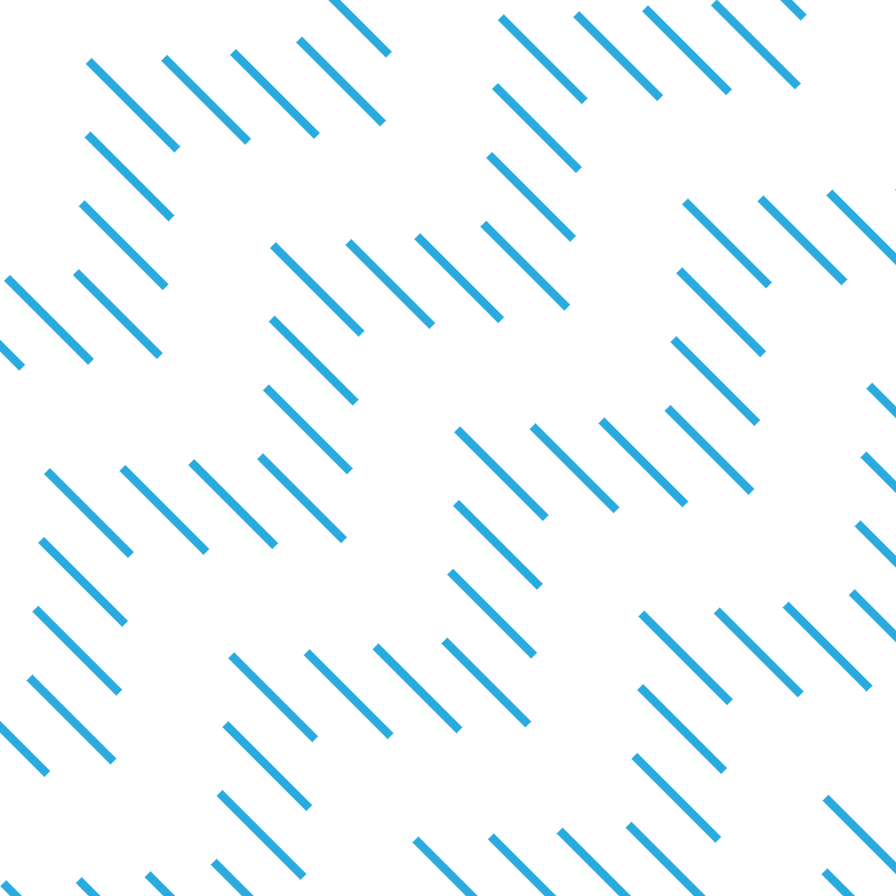
This pattern is drawn by a WebGL 2 fragment shader. Its source:

```glsl
#version 300 es
precision highp float;
// Diagonal blue dashes on white, stacked into zigzag bands that climb to the right.
// In a frame turned by 45 degrees every dash is an axis-aligned box; twelve of them
// follow a triangle wave, and that group repeats on a rectangular lattice.

#define UNITS 768.0                 // pattern units across the canvas
#define ANCHOR vec2(76.0, 52.2)     // first zigzag corner, from the upper left
#define PERIOD vec2(157.9, 389.0)   // lattice: along and across the dashes
#define DASHES 12                   // dashes in one repeat (two zigzag teeth)
#define DASH_LENGTH 72.0
#define DASH_WIDTH 5.1
#define PITCH 32.0                  // spacing across the dashes
#define RISE 27.0                   // shift along the dashes per step
#define JOG 4.0                     // extra shift on some zigzag arms
#define WIDE_GAP 1.67               // extra spacing where an arm turns
#define PAPER vec3(1.0)
#define BLUE vec3(0.16, 0.67, 0.88)

uniform vec2 u_resolution;
out vec4 fragColor;

// Wraps an offset to the nearest lattice repeat.
vec2 wrapNearest(vec2 d) {
    return d - PERIOD * round(d / PERIOD);
}

// Signed distance to an axis-aligned box.
float boxDistance(vec2 d, vec2 halfSize) {
    vec2 e = abs(d) - halfSize;
    return length(max(e, 0.0)) + min(max(e.x, e.y), 0.0);
}

// Start of dash i: x along the dash, y across it.
vec2 dashStart(float i) {
    float wave = 3.0 - abs(mod(i, 6.0) - 3.0);
    float jogged = step(1.0, i) - step(3.0, i) + step(7.0, i);
    float wideGaps = step(1.0, i) + step(3.0, i) + step(7.0, i);
    return vec2(RISE * wave + JOG * jogged, PITCH * i + WIDE_GAP * wideGaps);
}

// Distance to the nearest dash in the turned frame.
float dashField(vec2 q) {
    float nearest = UNITS;
    for (int i = 0; i < DASHES; i++) {
        float extent = DASH_LENGTH + (i == 0 ? JOG : 0.0);
        vec2 middle = dashStart(float(i)) + vec2(0.5 * extent, 0.0);
        vec2 offset = wrapNearest(q - middle);
        nearest = min(nearest, boxDistance(offset, 0.5 * vec2(extent, DASH_WIDTH)));
    }
    return nearest;
}

void main() {
    float side = min(u_resolution.x, u_resolution.y);
    vec2 p = gl_FragCoord.xy / side * UNITS;
    vec2 fromCorner = vec2(p.x, UNITS - p.y) - ANCHOR;

    // Turned frame: x runs down-right along the dashes, y runs up-right
    vec2 q = 0.5 * vec2(fromCorner.x + fromCorner.y, fromCorner.x - fromCorner.y);

    // Smooth edge about one and a half pixels wide
    float edge = 0.75 * UNITS / side * 0.7071;
    float ink = 1.0 - smoothstep(-edge, edge, dashField(q));
    fragColor = vec4(mix(PAPER, BLUE, ink), 1.0);
}
```
